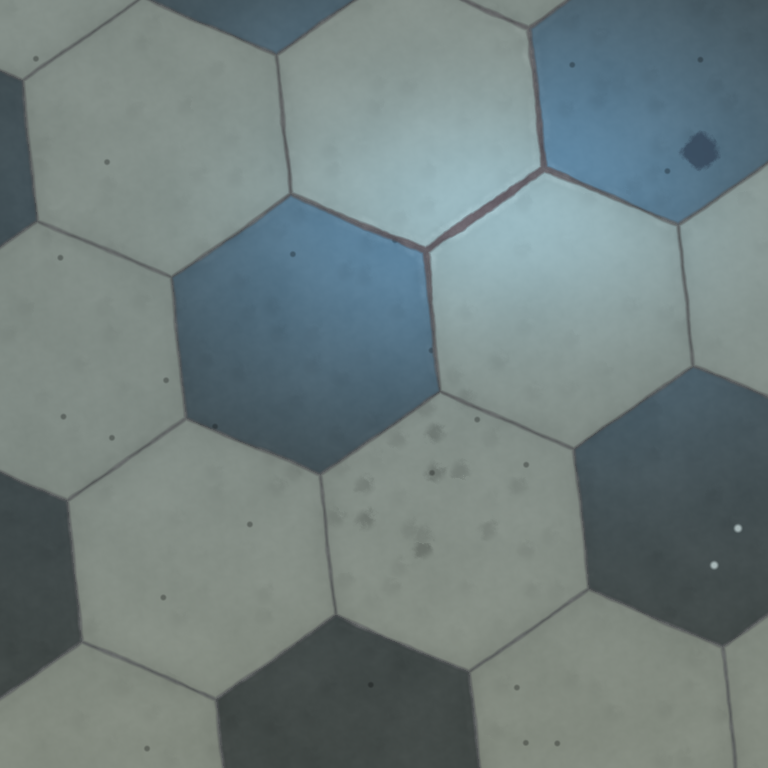
This pattern is drawn by a Shadertoy shader. Its source:

```glsl
// Worn hexagonal floor tiles, pale and slate, under a cool blue window sheen.

// Lattice: one tile centre and the steps to two neighbours
const vec2 ORIGIN = vec2(0.398, 0.564);
const vec2 STEP_A = vec2(0.330, 0.034);
const vec2 STEP_B = vec2(0.194, -0.257);
const float ROW = 0.8660254;

// Colours
const vec3 PALE = vec3(0.505, 0.545, 0.522);
const vec3 SLATE = vec3(0.250, 0.288, 0.297);
const vec3 GROUT = vec3(0.335, 0.345, 0.350);
const vec3 MORTAR = vec3(0.390, 0.355, 0.385);
const vec3 PALE_SHEEN = vec3(0.10, 0.18, 0.235);
const vec3 SLATE_SHEEN = vec3(0.15, 0.28, 0.39);

// Joint half widths, relative to the tile spacing
const float JOINT_THIN = 0.006;
const float JOINT_WIDE = 0.017;
const float SOFTNESS = 0.005;

// Placement of light and wear: centre, then radius
const vec4 GLARE = vec4(0.65, 0.72, 0.29, 0.16);
const vec4 SHEEN = vec4(0.62, 0.74, 0.42, 0.27);
const vec4 GAP = vec4(0.60, 0.77, 0.16, 0.17);
const vec4 STAIN = vec4(0.53, 0.36, 0.11, 0.13);
const vec2 CHIP = vec2(0.912, 0.803);
const vec2 FLECK_A = vec2(0.961, 0.312);
const vec2 FLECK_B = vec2(0.930, 0.264);

vec2 hash2(vec2 p) {
    vec3 q = fract(p.xyx * vec3(0.1031, 0.1030, 0.0973));
    q += dot(q, q.yzx + 33.33);
    return fract((q.xx + q.yz) * q.zy);
}

// Layered sines, roughly -1 to 1
float waves(vec2 p) {
    float sum = 0.0, amp = 0.5;
    for (int i = 0; i < 5; i++) {
        sum += amp * sin(p.x + 1.7 * sin(p.y + float(i))) * cos(p.y - 1.3 * sin(p.x));
        p = mat2(1.5, 1.15, -1.15, 1.5) * p + 2.3;
        amp *= 0.62;
    }
    return sum;
}

// Cellular noise: distance to the nearest point, and that point's random value
vec2 cells(vec2 p) {
    vec2 base = floor(p), best = vec2(9.0, 0.0);
    for (int y = -1; y <= 1; y++)
    for (int x = -1; x <= 1; x++) {
        vec2 cell = base + vec2(x, y), h = hash2(cell + 40.0);
        float d = length(cell + 0.15 + 0.7 * h - p);
        if (d < best.x) best = vec2(d, fract(h.x * 17.0 + h.y * 31.0));
    }
    return best;
}

// Elliptical falloff; e holds centre and radii
float glow(vec2 p, vec4 e) {
    vec2 d = (p - e.xy) / e.zw;
    return exp(-dot(d, d));
}

// Hexagon lookup: lattice index in xy, distance to the edge in z
vec3 hexTile(vec2 p) {
    vec2 size = vec2(1.0, 2.0 * ROW);
    vec2 c1 = round(p / size) * size;
    vec2 c2 = (floor(p / size) + 0.5) * size;
    vec2 c = distance(p, c1) < distance(p, c2) ? c1 : c2;
    vec2 q = abs(p - c);
    float row = round(c.y / ROW);
    return vec3(round(c.x - 0.5 * row), row, 0.5 - max(q.x, dot(q, vec2(0.5, ROW))));
}

void mainImage(out vec4 fragColor, in vec2 fragCoord) {
    vec2 uv = fragCoord / iResolution.y;
    float pixel = 1.0 / iResolution.y;

    // Skewed lattice straightened to unit hexagons, with hand-laid wobble
    vec2 ij = inverse(mat2(STEP_A, STEP_B)) * (uv - ORIGIN);
    vec2 p = vec2(ij.x + 0.5 * ij.y, ROW * ij.y);
    p += 0.006 * vec2(waves(uv * 16.0), waves(uv * 16.0 + 7.0));
    vec3 tile = hexTile(p);
    float edge = tile.z;
    bool isSlate = mod(tile.x - tile.y + 30.0, 3.0) < 0.5;
    vec2 rnd = hash2(tile.xy + 20.0);

    // Glaze: sheen, mottling and a shade per tile
    float mottle = waves(uv * 19.0 + rnd * 9.0);
    float grain = waves(uv * 150.0);
    vec3 col = isSlate ? SLATE + SLATE_SHEEN * glow(uv, SHEEN)
                       : PALE + PALE_SHEEN * glow(uv, GLARE);
    col += 0.016 * mottle + 0.007 * grain + 0.022 * (rnd.x - 0.5);
    col += vec3(0.012, 0.0, -0.018) * smoothstep(0.5, 0.0, uv.y);

    // Stains gathered in one patch, and sparse pinholes elsewhere
    vec2 blot = cells(uv * 24.0 + 0.12 * grain);
    float stain = smoothstep(0.42, 0.08, blot.x) * smoothstep(0.35, 0.9, blot.y);
    col *= 1.0 - stain * (isSlate ? 0.04 : 0.03 + 0.22 * glow(uv, STAIN));
    vec2 hole = cells(uv * 17.0 + 5.0);
    col *= 1.0 - 0.28 * step(0.91, hole.y) * smoothstep(0.09, 0.03, hole.x);

    // Chip and pale flecks
    float chip = length((uv - CHIP) * vec2(1.0, 1.15)) + 0.007 * waves(uv * 75.0);
    col = mix(col, vec3(0.20, 0.26, 0.33), 0.75 * smoothstep(0.028, 0.019, chip));
    float fleck = min(distance(uv, FLECK_A), distance(uv, FLECK_B));
    col = mix(col, vec3(0.72, 0.78, 0.78), 0.85 * smoothstep(0.006 + pixel, 0.002, fleck));

    // Joints: hairline in general, broken and mortar-filled under the glare
    float gap = glow(uv, GAP);
    float ragged = waves(uv * 48.0);
    float width = mix(JOINT_THIN, JOINT_WIDE, gap) * (1.0 + 0.45 * ragged);
    float blur = SOFTNESS + 1.5 * pixel;
    float joint = 1.0 - smoothstep(width - blur, width + blur, edge);
    float rim = smoothstep(width, width + 0.008, edge) * smoothstep(width + 0.035, width + 0.01, edge);
    col *= 1.0 - 0.10 * exp(-edge * 32.0);
    col += rim * (0.015 + 0.05 * gap) * (0.6 + ragged);
    vec3 fill = mix(GROUT, MORTAR, gap) + 0.07 * ragged + 0.02 * grain;
    col = mix(col, fill, joint * (0.82 + 0.15 * gap));

    fragColor = vec4(clamp(col, 0.0, 1.0), 1.0);
}
```
